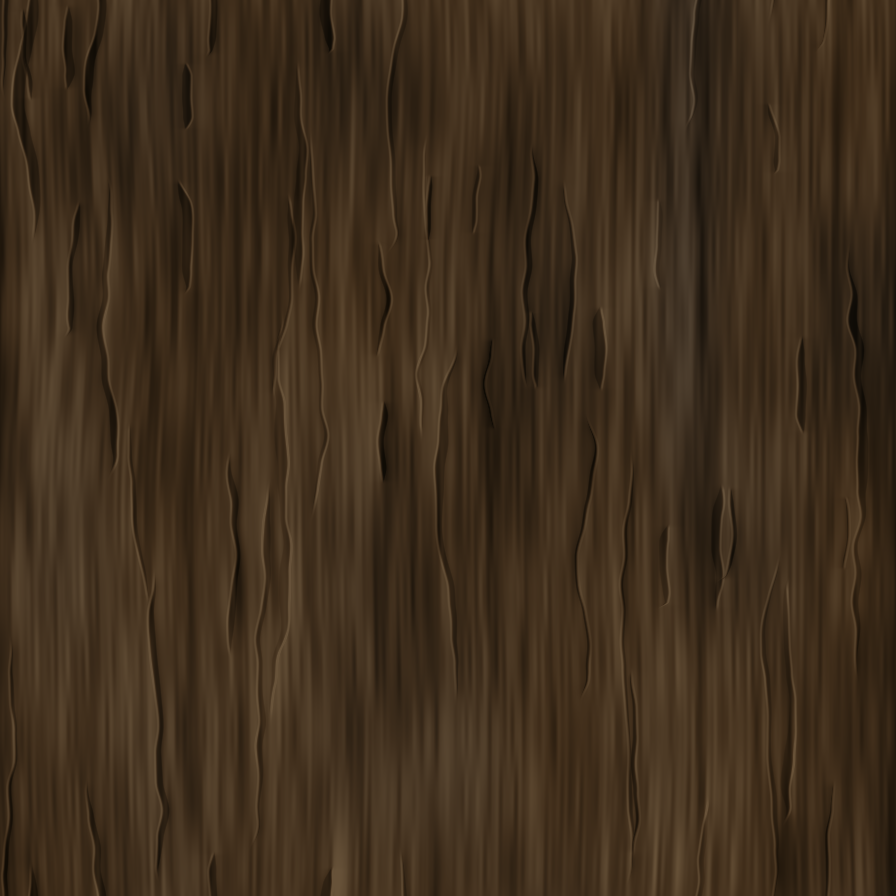
Reproduce this texture procedurally as a three.js fragment shader.

```glsl
// Weathered dark brown timber with upright grain, soft stains and long splits.
// Stretched value noise sets a single tone, wandering cracks carve a groove,
// a lit rim and a soft lip into it, and a three-colour ramp tints the result.

varying vec2 vUv;

const vec3 DARK_WOOD = vec3(0.15, 0.107, 0.06);
const vec3 MID_WOOD = vec3(0.25, 0.18, 0.108);
const vec3 PALE_WOOD = vec3(0.39, 0.31, 0.215);
const float BASE_TONE = 0.264;      // tone is measured as the red channel
const float FINE_GRAIN = 0.105;
const float MID_GRAIN = 0.085;
const float BROAD_GRAIN = 0.05;
const float STAIN = 0.10;
const float STREAK_DEPTH = 0.06;
const int CRACK_COUNT = 46;
const float GROOVE_DEPTH = 0.17;
const float RIM_LIGHT = 0.115;
const float LIP_LIGHT = 0.035;
const float SOFT_EDGE = 0.0016;
const float BAND_CENTRE = 0.765;    // greyed, darker strip of wood
const float BAND_WIDTH = 0.045;

float hash(vec2 p) {
  vec3 q = fract(p.xyx * 0.1031);
  q += dot(q, q.yzx + 33.33);
  return fract((q.x + q.y) * q.z);
}

float noise(vec2 p) {
  vec2 cell = floor(p);
  vec2 f = fract(p);
  f = f * f * (3.0 - 2.0 * f);
  float low = mix(hash(cell), hash(cell + vec2(1.0, 0.0)), f.x);
  float high = mix(hash(cell + vec2(0.0, 1.0)), hash(cell + vec2(1.0, 1.0)), f.x);
  return mix(low, high, f.y);
}

// Noise centred on zero, with an offset that separates the layers
float layer(vec2 uv, vec2 frequency, float seed) {
  return noise(uv * frequency + seed * 17.3) - 0.5;
}

// Returns groove, rim and lip strength of one split
vec3 crack(vec2 uv, float id) {
  float start = (id + 1.4 * hash(vec2(id, 1.0))) / float(CRACK_COUNT);
  float along = fract(uv.y - hash(vec2(id, 2.0)) + 0.5) - 0.5;
  float chance = hash(vec2(id, 3.0));
  float halfLength = mix(0.04, 0.27, chance * chance);
  float reach = abs(along) / halfLength;
  if (reach > 1.0) return vec3(0.0);

  // Wandering path, sometimes with a hooked lower end
  float path = start + 0.022 * (noise(vec2(along * 9.0 + 40.0, id * 3.0)) - 0.5);
  path += 0.007 * (noise(vec2(along * 32.0 + 80.0, id * 5.0)) - 0.5);
  float hook = max(hash(vec2(id, 4.0)) - 0.6, 0.0) * 0.035;
  path -= hook * smoothstep(0.8, 1.0, -along / halfLength);

  float side = hash(vec2(id, 5.0)) < 0.5 ? -1.0 : 1.0;
  float across = (fract(uv.x - path + 0.5) - 0.5) * side;
  float taper = 1.0 - smoothstep(0.55, 1.0, reach);
  float swell = noise(vec2(along * 13.0 + 20.0, id * 7.0));
  float width = mix(0.0012, 0.0048, hash(vec2(id, 6.0))) * taper * (0.4 + swell);

  float groove = 1.0 - smoothstep(width - SOFT_EDGE, width + SOFT_EDGE, abs(across));
  float shadow = 0.4 * exp(-abs(across + width) / 0.005);
  float beyond = across - width - SOFT_EDGE;
  float rim = 1.0 - smoothstep(0.0, 1.4 * SOFT_EDGE, abs(beyond));
  float lip = smoothstep(-SOFT_EDGE, SOFT_EDGE, beyond) * exp(-max(beyond, 0.0) / 0.009);

  float depth = mix(0.3, 1.0, hash(vec2(id, 7.0)));
  float shine = mix(1.0, 0.35, depth) + 0.35 * swell;
  return vec3(max(groove, shadow) * depth, rim * shine, lip) * smoothstep(0.0, 0.3, taper);
}

vec3 woodRamp(float tone) {
  float lower = (tone - DARK_WOOD.r) / (MID_WOOD.r - DARK_WOOD.r);
  float upper = (tone - MID_WOOD.r) / (PALE_WOOD.r - MID_WOOD.r);
  vec3 shade = mix(DARK_WOOD, MID_WOOD, clamp(lower, -0.9, 1.0));
  return mix(shade, PALE_WOOD, clamp(upper, 0.0, 1.1));
}

void main() {
  // Grain drifts gently sideways
  vec2 uv = vUv;
  vec2 grainUv = uv + vec2(0.012 * layer(uv, vec2(5.0, 4.0), 1.0), 0.0);

  float tone = BASE_TONE;
  tone += FINE_GRAIN * layer(grainUv, vec2(235.0, 13.0), 2.0);
  tone += MID_GRAIN * layer(grainUv, vec2(115.0, 6.0), 3.0);
  tone += BROAD_GRAIN * layer(grainUv, vec2(42.0, 2.5), 4.0);

  // Stains and long dark streaks
  tone += STAIN * layer(uv, vec2(6.0, 4.0), 5.0);
  tone += 0.6 * STAIN * layer(uv, vec2(16.0, 9.0), 6.0);
  tone -= STREAK_DEPTH * smoothstep(0.2, 0.45, layer(grainUv, vec2(60.0, 1.6), 7.0));

  // Weathered band and darkened side edges
  float offset = (uv.x - BAND_CENTRE) / BAND_WIDTH;
  float band = exp(-offset * offset) * smoothstep(0.2, 0.65, uv.y);
  tone -= 0.04 * band;
  tone -= 0.09 * exp(-min(uv.x, 1.0 - uv.x) / 0.008);

  // Splits
  vec3 relief = vec3(0.0);
  for (int i = 0; i < CRACK_COUNT; i++) {
    relief = max(relief, crack(uv, float(i)));
  }
  tone += RIM_LIGHT * relief.y * (1.0 - 0.5 * relief.x) + LIP_LIGHT * relief.z;
  tone -= GROOVE_DEPTH * relief.x;

  // Tint
  vec3 color = woodRamp(tone);
  color += vec3(0.012, 0.0, -0.012) * layer(uv, vec2(9.0, 4.0), 8.0);
  color = mix(color, vec3(dot(color, vec3(0.4, 0.5, 0.1))), 0.25 * band);
  gl_FragColor = vec4(max(color, 0.0), 1.0);
}
```
